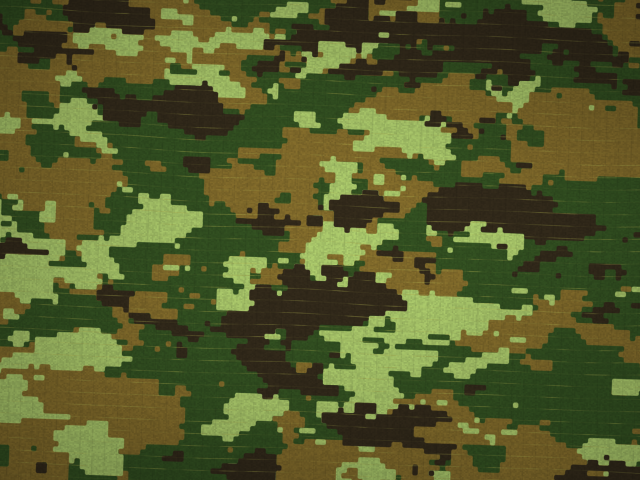
Write a Shadertoy shader that draws this texture.

```glsl
// Woodland camouflage cloth with stepped patches and a fine ripstop weave.

const vec3 BROWN = vec3(0.455, 0.375, 0.150);
const vec3 GREEN = vec3(0.175, 0.280, 0.115);
const vec3 LIGHT = vec3(0.590, 0.695, 0.370);
const vec3 DARK = vec3(0.175, 0.145, 0.092);
const vec3 THREAD = vec3(0.60, 0.60, 0.27);

const float STEPS = 88.0;                // pattern steps per canvas height
const float THREADS = 39.0;              // ripstop threads per canvas height
const float TILT = -0.035;               // slant of the cloth in radians
const vec2 PATCH_FREQ = vec2(5.6, 10.6); // patches are wider than tall

float hash(vec2 p) {
    return fract(sin(dot(p, vec2(127.1, 311.7))) * 43758.5453);
}

float valueNoise(vec2 p) {
    vec2 i = floor(p);
    vec2 f = fract(p);
    f = f * f * (3.0 - 2.0 * f);
    float low = mix(hash(i), hash(i + vec2(1.0, 0.0)), f.x);
    float high = mix(hash(i + vec2(0.0, 1.0)), hash(i + vec2(1.0)), f.x);
    return mix(low, high, f.y);
}

// Ragged noise centred on 0.5; each octave is turned to hide the lattice
float patchNoise(vec2 p, float seed) {
    float sum = 0.0;
    float total = 0.0;
    float amp = 0.5;
    p += seed;
    for (int i = 0; i < 4; i++) {
        sum += amp * valueNoise(p);
        total += amp;
        amp *= 0.65;
        p = mat2(1.6, 1.2, -1.2, 1.6) * p + 7.3;
    }
    return sum / total;
}

// Which inks cover one grid step: x dark, y light, z green
vec3 inkAt(vec2 stepId) {
    vec2 p = stepId / STEPS * PATCH_FREQ;
    float dark = patchNoise(p, 11.7);
    float light = patchNoise(p, 43.1) - 0.25 * (dark - 0.5);
    float green = patchNoise(p, 78.4) + 0.2 * (dark - 0.5);
    return step(vec3(0.618, 0.594, 0.463), vec3(dark, light, green));
}

// Blend neighbouring steps, then sharpen to get slightly rounded corners
vec3 inkMasks(vec2 p, float pixel) {
    vec2 g = p * STEPS;
    vec2 i = floor(g);
    vec2 f = smoothstep(0.12, 0.88, fract(g));
    vec3 low = mix(inkAt(i), inkAt(i + vec2(1.0, 0.0)), f.x);
    vec3 high = mix(inkAt(i + vec2(0.0, 1.0)), inkAt(i + vec2(1.0)), f.x);
    float soft = clamp(1.5 * STEPS * pixel, 0.08, 0.42);
    return smoothstep(0.5 - soft, 0.5 + soft, mix(low, high, f.y));
}

// Thin repeated line, one per unit of x
float threadLine(float x, float width, float blur) {
    float d = abs(fract(x) - 0.5);
    return 1.0 - smoothstep(width - blur, width + blur, d);
}

vec3 addWeave(vec3 cloth, vec2 p, float pixel) {
    float blur = THREADS * pixel * 0.6;
    float wobble = 0.35 * valueNoise(p * vec2(5.0, 3.0));
    float across = threadLine(p.y * THREADS + wobble, 0.04, blur);
    float down = threadLine(p.x * THREADS + wobble, 0.04, blur);
    // Threads show only in short worn stretches
    float worn = smoothstep(0.35, 0.9, valueNoise(p * vec2(36.0, THREADS)));
    cloth = mix(cloth, THREAD, across * (0.05 + 0.32 * worn));
    cloth *= 1.0 - 0.05 * down;
    float grain = valueNoise(p * vec2(300.0, 340.0)) - 0.5;
    return cloth * (1.0 + 0.15 * grain);
}

// Broad soft folds, and a falloff toward the canvas border
float clothLight(vec2 p, vec2 uv) {
    float folds = valueNoise(p * vec2(2.5, 3.5) + 5.0) - 0.5;
    vec2 c = uv - vec2(0.54, 0.52);
    return 1.07 + 0.10 * folds - 0.60 * dot(c, c);
}

void mainImage(out vec4 fragColor, in vec2 fragCoord) {
    float pixel = 1.0 / iResolution.y;
    vec2 uv = fragCoord / iResolution.xy;
    float c = cos(TILT);
    float s = sin(TILT);
    vec2 p = mat2(c, -s, s, c) * (fragCoord * pixel);

    vec3 ink = inkMasks(p, pixel);
    vec3 cloth = mix(BROWN, GREEN, ink.z);
    cloth = mix(cloth, LIGHT, ink.y);
    cloth = mix(cloth, DARK, ink.x);

    cloth = addWeave(cloth, p, pixel) * clothLight(p, uv);
    fragColor = vec4(clamp(cloth, 0.0, 1.0), 1.0);
}
```
